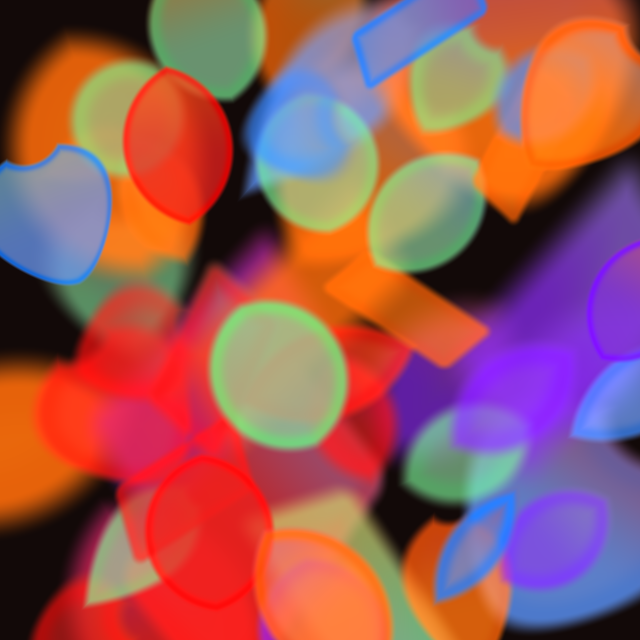
Write a Shadertoy shader that draws this background.

```glsl
// Overlapping translucent bokeh lights: soft glows, lenses, streaks and notched petals on near-black.

const vec3 NIGHT = vec3(0.07, 0.035, 0.03);

// Light colours, and the place on the canvas where each one gathers
const vec3 HUES[5] = vec3[5](
    vec3(0.80, 0.11, 0.10), vec3(0.95, 0.42, 0.04), vec3(0.48, 0.70, 0.53),
    vec3(0.46, 0.18, 0.76), vec3(0.38, 0.54, 0.86));
const vec2 HOMES[5] = vec2[5](
    vec2(0.35, 0.30), vec2(0.35, 0.62), vec2(0.35, 0.65),
    vec2(0.85, 0.50), vec2(0.65, 0.75));

vec4 hash4(float n) {
    vec4 q = fract(n * vec4(0.1031, 0.1030, 0.0973, 0.1099));
    q += dot(q, q.wzxy + 33.33);
    return fract((q.xxyz + q.yzzw) * q.zywx);
}

mat2 rotation(float angle) {
    float c = cos(angle), s = sin(angle);
    return mat2(c, -s, s, c);
}

// Two-arc lens with rounded tips; a disc when both half sizes agree
float lens(vec2 p, vec2 halfSize, float rounding) {
    vec2 h = halfSize - rounding;
    float radius = dot(h, h) / (2.0 * h.x);
    return length(vec2(abs(p.x) + radius - h.x, p.y)) - radius - rounding;
}

float streak(vec2 p, vec2 halfSize, float shear, float rounding) {
    p.x += shear * p.y;
    vec2 q = abs(p) - halfSize + rounding;
    return length(max(q, 0.0)) + min(max(q.x, q.y), 0.0) - rounding;
}

// Tapered lens with a bite out of its broad end
float petal(vec2 p, vec2 halfSize) {
    p.x /= 1.0 + 0.35 * p.y / halfSize.y;
    float body = lens(p, halfSize, halfSize.x * 0.35);
    float bite = length(p - halfSize * vec2(0.15, 1.1)) - halfSize.x * 0.35;
    return max(body, -bite);
}

float lightShape(vec2 p, vec2 halfSize, float kind) {
    if (kind < 0.50) return lens(p, halfSize, halfSize.x * 0.3);
    if (kind < 0.74) return streak(p, halfSize * vec2(0.75, 1.1), 0.3, halfSize.x * 0.2);
    return petal(p, halfSize * vec2(1.1, 1.0));
}

// The hue with the best mix of chance and nearness wins
vec3 pickHue(vec2 place, float seed) {
    vec3 hue = HUES[0];
    float best = -9.0;
    for (int i = 0; i < 5; i++) {
        float score = hash4(seed + float(i) * 7.3).x - 0.9 * distance(place, HOMES[i]);
        if (score > best) { best = score; hue = HUES[i]; }
    }
    return hue;
}

vec3 saturated(vec3 c) {
    return clamp(c + 1.6 * (c - dot(c, vec3(1.0 / 3.0))), 0.0, 1.0);
}

// One jittered grid of lights laid over the colours below it
vec3 addLights(vec3 col, vec2 p, vec2 canvas, int count, float seed,
               float size, float blur, float opacity, float rimGain) {
    for (int i = 0; i < count * count; i++) {
        float id = seed + float(i) * 3.17;
        vec4 a = hash4(id), b = hash4(id + 91.7);
        vec2 cell = vec2(float(i % count), float(i / count));
        vec2 place = (cell + 0.5 + 1.1 * (a.xy - 0.5)) / float(count);

        float len = size * mix(0.75, 1.3, a.z);
        vec2 halfSize = len * vec2(mix(0.42, 0.95, a.w), 1.0);
        float lean = b.y < 0.65 ? mix(-1.3, -0.4, b.x) : mix(0.1, 0.7, b.x);
        vec2 q = rotation(lean) * (p - place * canvas);
        float d = lightShape(q, halfSize, b.z);

        // Fill drifts along the light; a vivid rim follows the edge
        float softness = blur * mix(0.6, 1.5, b.w);
        float mask = 1.0 - smoothstep(-softness, softness, d);
        vec3 hue = pickHue(place, id);
        vec3 other = pickHue(place, id + 53.1);
        float drift = 0.45 * smoothstep(-0.3, 1.0, q.y / len);
        vec3 fill = mix(hue, other, drift) * mix(0.85, 1.15, a.z);
        float band = (d + softness * 1.2) / (softness * 1.4);
        fill = mix(fill, saturated(hue), rimGain * exp(-band * band));
        col = col * (1.0 - opacity * mask) + fill * mask * mix(opacity, 1.0, 0.4);
    }
    return col;
}

void mainImage(out vec4 fragColor, in vec2 fragCoord) {
    vec2 canvas = iResolution.xy / iResolution.y;
    vec2 p = fragCoord / iResolution.y;

    vec3 col = NIGHT;
    col = addLights(col, p, canvas, 4, 11.0, 0.155, 0.026, 0.72, 0.2);
    col = addLights(col, p, canvas, 5, 207.0, 0.105, 0.011, 0.62, 0.5);
    col = addLights(col, p, canvas, 3, 431.0, 0.115, 0.006, 0.74, 0.9);

    fragColor = vec4(clamp(col, 0.0, 1.0), 1.0);
}
```
